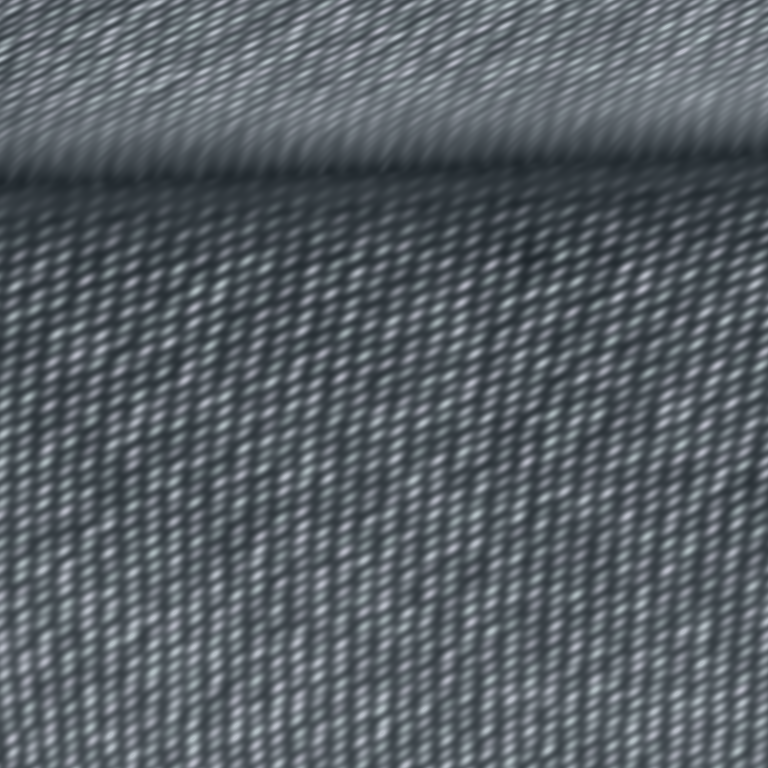
Reproduce this texture procedurally as a Shadertoy shader.

```glsl
// Grey-blue twill cloth with slanted stitches and a soft, dark fold across the upper part.

const vec3 DEEP = vec3(0.12, 0.15, 0.17);
const vec3 PALE = vec3(0.66, 0.69, 0.72);
const vec3 TINT = vec3(0.012, -0.006, 0.008);     // faint hue drift between stitches

const float COLUMNS = 37.0;                       // stitches across
const float LOWER_ROWS = 62.0;                    // row density at the bottom edge
const float ROW_STRETCH = 9.0;                    // rows widen toward the fold
const float UPPER_ROWS = 78.0;
const vec2 LOWER_STITCH = vec2(0.0082, 0.0041);   // soft half length, half width
const vec2 UPPER_STITCH = vec2(0.0100, 0.0031);
const float LOWER_SHIFT = 0.45;                   // row offset from column to column
const float UPPER_SHIFT = 0.30;
const float LOWER_ANGLE = 0.68;
const float UPPER_ANGLE = 0.47;
const float FOLD_ANGLE = 1.10;                    // stitches turn steep at the fold

const float FOLD_LEFT = 0.757;
const float FOLD_RIGHT = 0.799;
const float CONTRAST = 0.82;
const float WEAVE_MEAN = 0.44;
const float JITTER = 0.16;

float hash(vec2 p) {
    vec3 q = fract(vec3(p.xyx) * 0.1031);
    q += dot(q, q.yzx + 33.33);
    return fract((q.x + q.y) * q.z);
}

float noise(vec2 p) {
    vec2 i = floor(p), f = fract(p);
    f = f * f * (3.0 - 2.0 * f);
    return mix(mix(hash(i), hash(i + vec2(1, 0)), f.x),
               mix(hash(i + vec2(0, 1)), hash(i + vec2(1, 1)), f.x), f.y);
}

float bell(float x, float width) {
    return exp(-x * x / (width * width));
}

// Soft slanted stitches on a sheared lattice; x is coverage, y is hue drift.
vec2 weave(vec2 grid, vec2 density, float shift, float angle, vec2 size) {
    vec2 along = vec2(cos(angle), sin(angle));
    vec2 total = vec2(0.0);
    for (int i = -1; i <= 1; i++) {
        float column = floor(grid.x) + float(i);
        float baseRow = floor(grid.y - shift * column);
        for (int j = -2; j <= 2; j++) {
            vec2 id = vec2(column, baseRow + float(j));
            vec2 wobble = vec2(hash(id + 17.0), hash(id + 53.0)) - 0.5;
            vec2 center = id + 0.5 + vec2(0.0, shift * column) + JITTER * wobble;
            vec2 d = (grid - center) / density;
            vec2 q = vec2(dot(d, along), dot(d, vec2(-along.y, along.x))) / size;
            float stitch = exp(-0.5 * dot(q, q)) * mix(0.72, 1.28, hash(id + 91.0));
            total += stitch * vec2(1.0, hash(id + 131.0) * 2.0 - 1.0);
        }
    }
    return total;
}

void mainImage(out vec4 fragColor, in vec2 fragCoord) {
    vec2 uv = fragCoord / iResolution.xy;
    float fold = mix(FOLD_LEFT, FOLD_RIGHT, uv.x) + 0.006 * (noise(vec2(uv.x * 4.0, 3.0)) - 0.5);
    float h = uv.y - fold;
    float above = smoothstep(-0.006, 0.006, h);

    // Gentle pull in the cloth
    vec2 pull = vec2(noise(uv * 5.0), noise(uv * 5.0 + 40.0)) - 0.5;
    vec2 p = uv + 0.008 * pull;

    // Lower panel: columns lean right as they rise toward the fold
    float lean = 0.13 * p.y * p.y + 0.12 * p.y * (p.x - 0.6);
    vec2 lowerGrid = vec2((p.x - lean) * COLUMNS, LOWER_ROWS * p.y - ROW_STRETCH * p.y * p.y);
    vec2 lowerDensity = vec2(COLUMNS, LOWER_ROWS - 2.0 * ROW_STRETCH * p.y);
    vec2 lower = weave(lowerGrid, lowerDensity, LOWER_SHIFT, LOWER_ANGLE, LOWER_STITCH);

    // Upper panel: tighter rows and flatter stitches
    float slant = mix(FOLD_ANGLE, UPPER_ANGLE, smoothstep(0.0, 0.11, h));
    vec2 upperGrid = vec2((p.x - 0.25 * h) * COLUMNS, (h + 0.008 * pull.y) * UPPER_ROWS);
    vec2 upper = weave(upperGrid, vec2(COLUMNS, UPPER_ROWS), UPPER_SHIFT, slant, UPPER_STITCH);
    vec2 cloth = mix(lower, upper, above);

    // Shading around the fold
    float lowerLight = mix(0.17, 0.41, smoothstep(0.0, 0.18, -h)) + 0.06 * smoothstep(0.45, 0.0, uv.y);
    float upperLight = mix(0.15, 0.54, smoothstep(0.0, 0.075, h)) - 0.08 * smoothstep(0.08, 0.2, h);
    upperLight *= mix(0.86, 1.10, uv.x);
    float light = mix(lowerLight, upperLight, above);
    light -= 0.10 * bell(h, 0.014) + 0.05 * bell(h + 0.048, 0.007);
    light += 0.07 * (noise(uv * 9.0) - 0.5) + 0.07 * (noise(uv * vec2(70.0, 45.0)) - 0.5);

    // Stitches blur away inside the fold
    float relief = mix(mix(0.12, 1.0, smoothstep(0.0, 0.14, -h)),
                       mix(0.10, 1.0, smoothstep(0.01, 0.16, h)), above);
    float tone = light + CONTRAST * relief * (cloth.x - WEAVE_MEAN);

    vec3 color = mix(DEEP, PALE, clamp(tone, 0.0, 1.1)) + TINT * cloth.y * relief;
    fragColor = vec4(color, 1.0);
}
```
